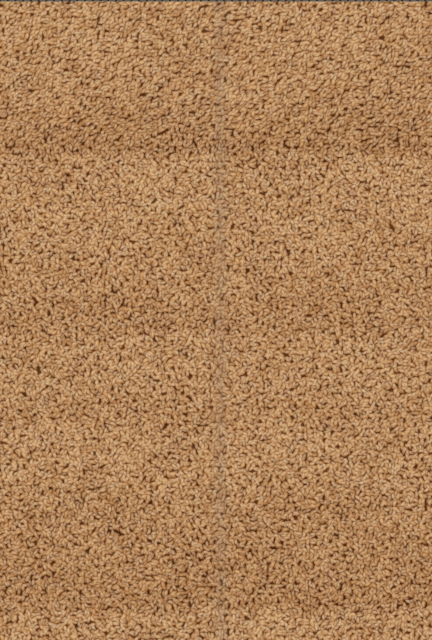
Write a Shadertoy shader that draws this texture.

```glsl
// Tan cut-pile carpet: a dense heap of short curled yarn tufts over dark gaps.
// Jittered cells hold bent ellipses, blended by height as in cellular noise;
// layered sines and soft bands vary the tone of the pile.

#define TUFT_CELL 0.0055
#define TUFT_SIZE vec2(0.95, 0.47)
#define TUFT_BEND 0.35
#define TONE_BASE 0.90
#define TONE_DEPTH 0.50
#define TONE_SPREAD 0.38
#define BAND_SHADE 0.16
#define SEAM_X 0.51
#define GAP_BROWN vec3(0.38, 0.23, 0.12)
#define YARN_TAN vec3(0.66, 0.48, 0.32)
#define TIP_CREAM vec3(0.80, 0.65, 0.48)
#define EDGE_GREY vec3(0.34, 0.32, 0.30)

const float PI = 3.14159;

vec3 hash3(vec2 cell) {
    vec3 h = fract(cell.xyx * vec3(0.1031, 0.1030, 0.0973));
    h += dot(h, h.yxz + 33.33);
    return fract((h.xxy + h.yzz) * h.zyx);
}

// Dark just above an edge, fading upward.
float shadowBand(float y, float edge, float depth) {
    return smoothstep(edge - 0.008, edge + 0.012, y) * exp(-max(y - edge, 0.0) / depth);
}

// Slow tone changes across the pile, repeated on both sides of the seam.
float pileTone(vec2 p, float u) {
    float y = p.y + 0.004 * sin(u * 19.0) + 0.003 * sin(u * 43.0 + 1.0);
    float shade = shadowBand(y, 0.760, 0.060)
                + 0.7 * shadowBand(y, 0.480, 0.070)
                + 0.6 * shadowBand(y, 0.340, 0.035)
                + 0.9 * shadowBand(y, 0.045, 0.150) * (1.0 - smoothstep(0.225, 0.25, y));
    float mottle = sin(u * 6.3 + 9.0 * y) * sin(y * 31.0 + 2.0 * u)
                 + 0.7 * sin(u * 17.0 - y * 47.0) * sin(y * 71.0 + u * 11.0);
    return 0.05 - BAND_SHADE * shade + 0.03 * mottle;
}

// Tone and warmth of the topmost tufts at a point.
vec2 tufts(vec2 p) {
    vec2 grid = p / TUFT_CELL;
    vec2 base = floor(grid);
    float combed = 0.55 * smoothstep(0.74, 0.80, p.y);
    vec3 sum = vec3(0.0);
    for (int j = -1; j <= 1; j++) {
        for (int i = -1; i <= 1; i++) {
            vec2 cell = base + vec2(i, j);
            vec3 place = hash3(cell + 7.0);
            vec3 look = hash3(cell + 311.0);
            float angle = mix(place.z * PI, -0.65 + place.z, combed);
            vec2 d = grid - cell - place.xy;
            float c = cos(angle), s = sin(angle);
            vec2 q = vec2(c * d.x + s * d.y, c * d.y - s * d.x);
            q.y += TUFT_BEND * (look.z - 0.5) * 2.0 * q.x * q.x;
            vec2 r = q / (TUFT_SIZE * (0.85 + 0.3 * look.y));
            float depth = min(dot(r, r), 2.2);
            float weight = exp(9.0 * (0.45 * look.x - depth));
            float lit = 0.10 * clamp(dot(d, vec2(-0.6, 0.8)) * 2.0, -1.0, 1.0);
            float tone = TONE_BASE - TONE_DEPTH * depth
                       + TONE_SPREAD * (look.x - 0.5) + lit;
            sum += weight * vec3(tone, look.y - 0.5, 1.0);
        }
    }
    return sum.xy / sum.z;
}

vec3 yarnColor(float tone) {
    tone = clamp(tone, -0.2, 1.15);
    return tone < 0.6 ? mix(GAP_BROWN, YARN_TAN, tone / 0.6)
                      : mix(YARN_TAN, TIP_CREAM, (tone - 0.6) / 0.4);
}

void mainImage(out vec4 fragColor, in vec2 fragCoord) {
    vec2 p = fragCoord / iResolution.y;
    float x = fragCoord.x / iResolution.x;
    float u = fract((x - SEAM_X) * 2.0);
    float seam = exp(-pow((x - SEAM_X) / 0.014, 2.0));
    float shift = pileTone(p, u);

    // Four samples smooth the tuft edges.
    vec3 color = vec3(0.0);
    for (int k = 0; k < 4; k++) {
        vec2 offset = (vec2(k % 2, k / 2) - 0.5) * 0.5;
        vec2 tuft = tufts((fragCoord + offset) / iResolution.y);
        float tone = mix(tuft.x + shift, 0.52, 0.22 * seam);
        color += 0.25 * (yarnColor(tone) + tuft.y * vec3(0.03, -0.01, -0.05));
    }
    float grey = dot(color, vec3(0.3, 0.6, 0.1));
    color = mix(color, vec3(grey), 0.12 * seam);

    // Thin stitched binding along the top.
    float stitch = smoothstep(0.2, 0.6, abs(sin(p.x * 260.0)));
    float binding = smoothstep(0.9970, 0.9985, p.y);
    color = mix(color, EDGE_GREY * (0.65 + 0.5 * stitch), binding);

    fragColor = vec4(clamp(color, 0.0, 1.0), 1.0);
}
```
